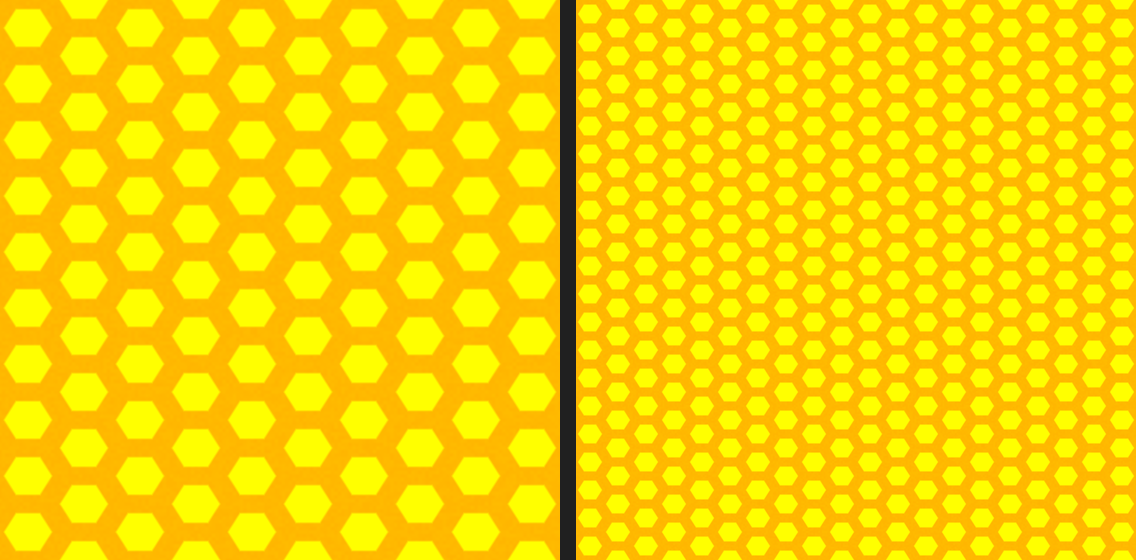
Left, the tile; right, the same tile 2 across and 2 down.
Write a Shadertoy shader that draws this pattern.

```glsl
const float CELLS = 10.0;          // columns and rows, even so the stagger wraps
const float HALF_WIDTH = 0.429;    // hexagon size, in cells
const float HALF_HEIGHT = 0.336;
const float HALF_TOP = 0.215;      // half length of the flat top edge
const float SOFTNESS = 0.026;      // half width of the edge blend, in cells
const float GRAIN_CELLS = 160.0;
const float GRAIN_AMOUNT = 0.026;
const vec3 WALL_COLOR = vec3(1.0, 0.723, 0.0);
const vec3 CELL_COLOR = vec3(1.0, 1.0, 0.0);

float hash(vec2 p) {
    return fract(sin(dot(p, vec2(12.9898, 78.233))) * 43758.5453);
}

// Value noise that wraps after period lattice steps
float wrappedNoise(vec2 p, float period) {
    vec2 i = floor(p);
    vec2 f = fract(p);
    f = f * f * (3.0 - 2.0 * f);
    vec2 lo = mod(i, period);
    vec2 hi = mod(i + 1.0, period);
    return mix(mix(hash(lo), hash(vec2(hi.x, lo.y)), f.x),
               mix(hash(vec2(lo.x, hi.y)), hash(hi), f.x), f.y);
}

// Distance to a flat-topped hexagon, slightly squashed in height
float hexagonDistance(vec2 p) {
    p = abs(p);
    vec2 slantNormal = normalize(vec2(HALF_HEIGHT, HALF_WIDTH - HALF_TOP));
    float slant = dot(p - vec2(HALF_WIDTH, 0.0), slantNormal);
    return max(p.y - HALF_HEIGHT, slant);
}

void mainImage(out vec4 fragColor, in vec2 fragCoord) {
    vec2 uv = fragCoord / iResolution.xy;

    // Odd columns are shifted by half a row
    vec2 grid = uv * CELLS;
    grid.y += 0.5 * mod(floor(grid.x), 2.0);
    float dist = hexagonDistance(fract(grid) - 0.5);

    float pixel = CELLS / min(iResolution.x, iResolution.y);
    float blend = max(SOFTNESS, 0.75 * pixel);
    float inside = 1.0 - smoothstep(-blend, blend, dist);

    // Faint mottling of the walls
    vec3 wall = WALL_COLOR;
    wall.g += GRAIN_AMOUNT * (wrappedNoise(uv * GRAIN_CELLS, GRAIN_CELLS) - 0.5);

    fragColor = vec4(mix(wall, CELL_COLOR, inside), 1.0);
}
```
